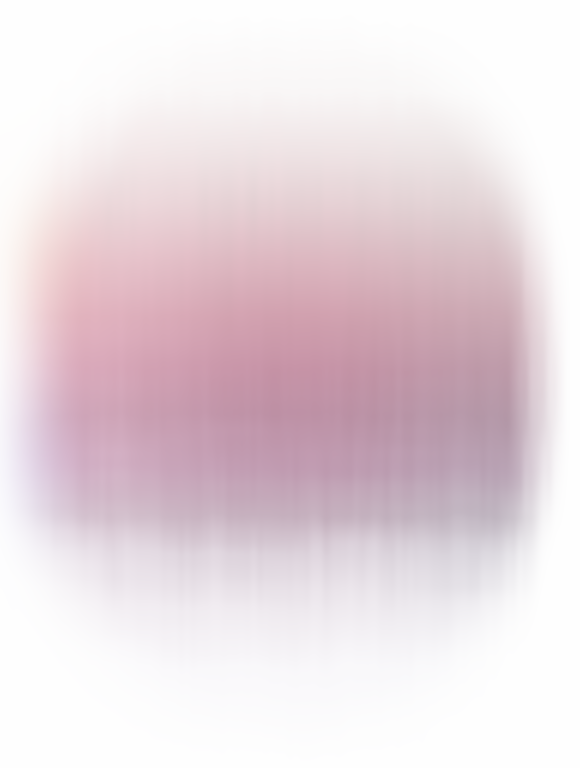
Reproduce this background procedurally as a WebGL 1 fragment shader.

```glsl
precision highp float;
// A soft rose and mauve cloud on white, peach at upper left and lilac below it.
// A vertical colour ramp is faded by a rounded mask, then woven with faint
// upright and level threads of stretched value noise.

uniform vec2 u_resolution;

const vec3 WHITE = vec3(0.995, 0.995, 0.995);

float hash(vec2 p) {
  vec3 q = fract(vec3(p.xyx) * 0.1031);
  q += dot(q, q.yzx + 33.33);
  return fract((q.x + q.y) * q.z);
}

// Value noise in the range -1 to 1
float noise(vec2 p) {
  vec2 cell = floor(p);
  vec2 f = fract(p);
  f = f * f * (3.0 - 2.0 * f);
  float low = mix(hash(cell), hash(cell + vec2(1.0, 0.0)), f.x);
  float high = mix(hash(cell + vec2(0.0, 1.0)), hash(cell + 1.0), f.x);
  return 2.0 * mix(low, high, f.y) - 1.0;
}

// Two octaves of noise, stretched by the given frequency
float threads(vec2 p, vec2 frequency) {
  return 0.6 * noise(p * frequency) + 0.4 * noise(p * frequency * 2.0 + 17.0);
}

// Continues a ramp from its current colour to the next stop
vec3 ramp(vec3 current, vec3 next, float start, float end, float t) {
  return mix(current, next, clamp((t - start) / (end - start), 0.0, 1.0));
}

// Central column of colour, with depth running from top to bottom
vec3 cloudColor(float depth) {
  vec3 c = WHITE;
  c = ramp(c, vec3(0.975, 0.965, 0.965), 0.02, 0.12, depth);
  c = ramp(c, vec3(0.935, 0.890, 0.895), 0.12, 0.20, depth);
  c = ramp(c, vec3(0.895, 0.810, 0.825), 0.20, 0.27, depth);
  c = ramp(c, vec3(0.860, 0.715, 0.750), 0.27, 0.34, depth);
  c = ramp(c, vec3(0.820, 0.630, 0.685), 0.34, 0.41, depth);
  c = ramp(c, vec3(0.775, 0.575, 0.650), 0.41, 0.48, depth);
  c = ramp(c, vec3(0.740, 0.565, 0.645), 0.48, 0.54, depth);
  c = ramp(c, vec3(0.755, 0.610, 0.695), 0.54, 0.61, depth);
  c = ramp(c, vec3(0.775, 0.690, 0.745), 0.61, 0.67, depth);
  c = ramp(c, vec3(0.865, 0.825, 0.860), 0.67, 0.72, depth);
  c = ramp(c, vec3(0.935, 0.915, 0.935), 0.72, 0.79, depth);
  c = ramp(c, vec3(0.975, 0.970, 0.980), 0.79, 0.87, depth);
  return ramp(c, WHITE, 0.87, 0.99, depth);
}

// Fade at both sides, curving inward toward the top and bottom
float sideMask(float x, float depth) {
  float bend = abs(2.0 * depth - 0.98);
  float inset = 0.22 * bend * bend * bend;
  float left = smoothstep(inset - 0.02, 2.0 * inset + 0.15, x);
  float right = smoothstep(inset + 0.015, 2.0 * inset + 0.14, 1.0 - x);
  return left * right;
}

// Soft elliptical spot
float glow(vec2 p, vec2 center, vec2 radius) {
  vec2 d = (p - center) / radius;
  return exp(-dot(d, d));
}

void main() {
  vec2 uv = gl_FragCoord.xy / u_resolution;
  float upright = threads(uv, vec2(48.0, 4.0));
  float level = threads(uv + 5.0, vec2(5.0, 34.0));

  // Threads nudge the fades as well as the shade
  float depth = 1.0 - uv.y + 0.008 * upright + 0.004 * level;
  float x = uv.x + 0.007 * upright;
  vec3 color = cloudColor(depth);
  float density = 1.0 - color.g;

  // Pale warm left side and greyer right side
  float leftSide = smoothstep(0.5, 0.08, uv.x);
  float rightSide = smoothstep(0.5, 0.9, uv.x);
  color += density * leftSide * vec3(0.19, 0.22, 0.20);
  color += density * rightSide * vec3(-0.07, 0.08, 0.04);
  color = mix(WHITE, color, sideMask(x, depth));

  // Peach and lilac spill over the left edge
  vec2 place = vec2(uv.x, depth);
  color -= vec3(0.005, 0.025, 0.045) * glow(place, vec2(0.07, 0.34), vec2(0.08, 0.10));
  color -= vec3(0.040, 0.040, 0.005) * glow(place, vec2(0.06, 0.60), vec2(0.07, 0.10));

  // Woven shading, strongest where the cloud is dense
  float shade = 0.014 * upright + 0.006 * level;
  color += shade * smoothstep(0.0, 0.18, 1.0 - color.g);
  gl_FragColor = vec4(clamp(color, 0.0, 1.0), 1.0);
}
```
